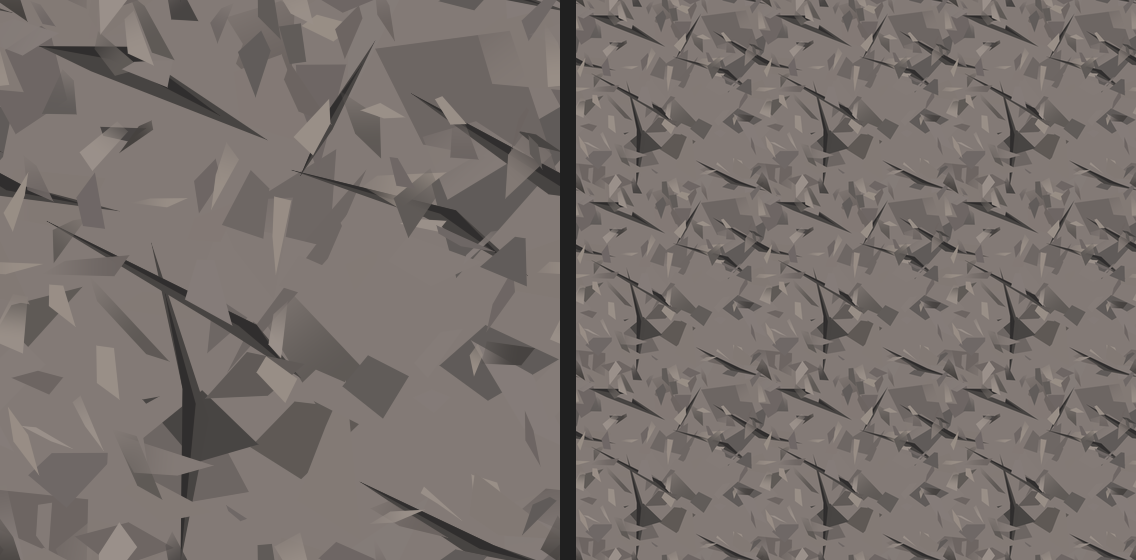
Left: one tile. Right: repeated 3 by 3.
A Shadertoy shader for this texture:

```glsl
const float TAU = 6.28319;
const float EDGE = 0.0012;        // half width of a shard's smoothed edge
const float FADED = 0.35;         // share of shards that fade out along their length
const float BORDER_BUSY = 0.3;    // extra shards near the tile border
const float SHARD_ANGLE = -1.15;  // common lean of the shards
const float SHARD_SPREAD = 2.6;
const float CRACK_CELLS = 3.0;
const float CRACK_PRESENCE = 0.85;

const vec3 LIGHT = vec3(0.60, 0.56, 0.53);
const vec3 STONE = vec3(0.515, 0.48, 0.463);
const vec3 MID   = vec3(0.43, 0.40, 0.39);
const vec3 SHADE = vec3(0.375, 0.355, 0.343);
const vec3 DEEP  = vec3(0.28, 0.265, 0.257);
const vec3 DARK  = vec3(0.19, 0.182, 0.18);

vec3 hash3(vec3 p) {
    p = fract(p * vec3(0.1031, 0.1030, 0.0973));
    p += dot(p, p.yxz + 33.33);
    return fract((p.xxy + p.yxx) * p.zyx);
}

vec2 turn(vec2 p, float angle) {
    float c = cos(angle), s = sin(angle);
    return vec2(c * p.x + s * p.y, c * p.y - s * p.x);
}

// Signed distance to a four-cornered, possibly concave polygon
float quadDistance(vec2 p, vec2 v[4]) {
    float nearest = dot(p - v[0], p - v[0]);
    float side = 1.0;
    for (int i = 0; i < 4; i++) {
        vec2 a = v[i], b = v[(i + 3) % 4];
        vec2 e = b - a, w = p - a;
        vec2 q = w - e * clamp(dot(w, e) / max(dot(e, e), 1e-6), 0.0, 1.0);
        nearest = min(nearest, dot(q, q));
        bvec3 test = bvec3(p.y >= a.y, p.y < b.y, e.x * w.y > e.y * w.x);
        if (all(test) || !any(test)) side = -side;
    }
    return side * sqrt(nearest);
}

float coverage(float d) {
    float soft = max(EDGE, 0.6 / iResolution.y);
    return 1.0 - smoothstep(-soft, soft, d);
}

// Cumulative limits for light, stone, mid and shade; the rest is deep
vec3 pickTone(float h, vec4 limits) {
    if (h < limits.x) return LIGHT;
    if (h < limits.y) return STONE;
    if (h < limits.z) return MID;
    return h < limits.w ? SHADE : DEEP;
}

// One wrapped layer of scattered angular shards
vec3 paintShards(vec3 col, vec2 uv, float cells, float seed, float presence,
                 float size, vec2 slimness, vec4 limits) {
    vec2 home = floor(uv * cells);
    for (int y = -1; y <= 1; y++)
    for (int x = -1; x <= 1; x++) {
        vec2 cell = home + vec2(x, y);
        vec2 id = mod(cell, cells);
        vec3 place = hash3(vec3(id, seed));
        vec3 form = hash3(vec3(id, seed + 17.0));
        vec3 paint = hash3(vec3(id, seed + 31.0));

        vec2 centre = (cell + place.xy) / cells;
        vec2 border = cos(TAU * centre);
        float busy = smoothstep(0.4, 1.0, max(border.x, border.y));
        if (place.z > presence + BORDER_BUSY * busy) continue;

        float radius = size / cells * mix(0.5, 1.0, form.x);
        float angle = SHARD_ANGLE + (form.y - 0.5) * SHARD_SPREAD;
        vec2 local = turn(uv - centre, angle) / radius;
        if (dot(local, local) > 1.1) continue;

        float slim = mix(slimness.x, slimness.y, form.z);
        vec2 corner[4];
        for (int i = 0; i < 4; i++) {
            vec3 h = hash3(vec3(id, seed + 43.0 + float(i)));
            float a = TAU * (float(i) + 0.7 * h.x) / 4.0;
            float reach = i == 0 ? 1.0 : mix(0.25, 1.0, h.y);
            corner[i] = reach * vec2(cos(a), slim * sin(a));
        }
        float cover = coverage(quadDistance(local, corner) * radius);
        float fade = paint.y < FADED ? smoothstep(-0.9, 0.5, local.x) : 1.0;
        vec3 tone = pickTone(paint.x, limits) + (paint.z - 0.5) * vec3(0.012, 0.014, 0.022);
        col = mix(col, tone, cover * fade);
    }
    return col;
}

// Long bent wedges with a darker upper side
vec3 paintCracks(vec3 col, vec2 uv, float seed) {
    vec2 home = floor(uv * CRACK_CELLS);
    for (int y = -1; y <= 1; y++)
    for (int x = -1; x <= 1; x++) {
        vec2 cell = home + vec2(x, y);
        vec2 id = mod(cell, CRACK_CELLS);
        vec3 place = hash3(vec3(id, seed));
        vec3 form = hash3(vec3(id, seed + 13.0));
        vec3 bend = hash3(vec3(id, seed + 29.0));
        if (place.z > CRACK_PRESENCE) continue;

        float radius = mix(0.35, 0.9, form.x) / CRACK_CELLS;
        float angle = (form.y < 0.45 ? -0.25 : 1.45) + (form.z - 0.5) * 0.8;
        vec2 local = turn(uv - (cell + place.xy) / CRACK_CELLS, angle) / radius;
        vec2 elbow = (bend.xy - 0.5) * vec2(1.2, 0.5);
        float width = mix(0.06, 0.16, bend.z);
        vec2 body[4] = vec2[4](vec2(-1, 0), elbow + vec2(0.1, width),
                               vec2(1, 0), elbow - vec2(0.1, width));
        vec2 gap[4] = vec2[4](body[0], body[1], mix(elbow, body[2], 0.7), elbow);
        col = mix(col, DEEP, coverage(quadDistance(local, body) * radius));
        col = mix(col, DARK, coverage(quadDistance(local, gap) * radius));
    }
    return col;
}

void mainImage(out vec4 fragColor, in vec2 fragCoord) {
    vec2 uv = fragCoord / iResolution.xy;
    vec3 col = STONE;
    // Broad shadows, then stone faces that cut into them
    col = paintShards(col, uv, 4.0, 3.0, 0.85, 0.98, vec2(0.4, 0.9), vec4(0.0, 0.0, 0.45, 0.88));
    col = paintShards(col, uv, 5.0, 101.0, 0.6, 0.95, vec2(0.4, 0.9), vec4(0.0, 1.0, 1.0, 1.0));
    col = paintCracks(col, uv, 211.0);
    // Medium and small chips
    col = paintShards(col, uv, 8.0, 307.0, 0.65, 0.95, vec2(0.25, 0.75), vec4(0.13, 0.35, 0.68, 0.9));
    col = paintShards(col, uv, 9.0, 401.0, 0.45, 0.8, vec2(0.15, 0.6), vec4(0.5, 0.6, 0.78, 0.88));
    fragColor = vec4(col, 1.0);
}
```
